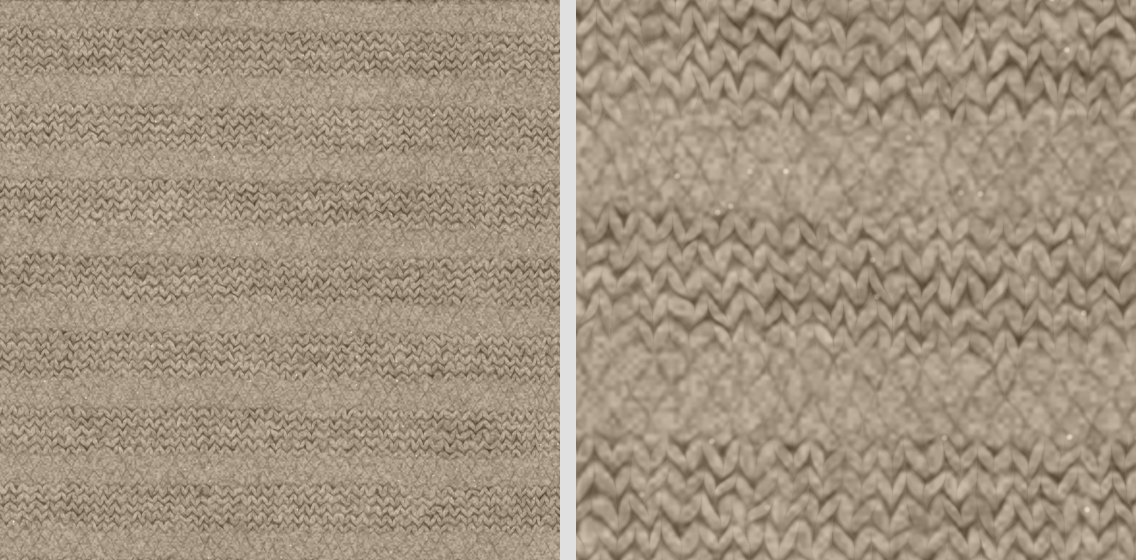
Left, the full canvas; right, a detail of the centre.
Write a WebGL 1 fragment shader that draws this texture.

```glsl
precision highp float;
// Beige knitted cloth: rows of V stitches crossed by smooth, lighter ribs.

uniform vec2 u_resolution;

#define BAND_PITCH 0.1354   // height of one rib repeat
#define BAND_START 0.026    // first light rib below the top edge
#define BAND_TILT 0.010     // drop of the ribs from left to right
#define ROWS 8.0            // stitch rows per rib repeat
#define COLUMNS 49.0        // V stitches across
#define SLANT 0.65          // rise of a stitch leg, in rows
#define GAP_DEPTH 0.21      // darkness between stitches
#define FUZZ 0.15           // strength of the fibre grain
#define YARN vec3(0.635, 0.575, 0.505)

float hash(vec2 p) {
  p = fract(p * vec2(0.1031, 0.1173));
  p += dot(p, p.yx + 33.33);
  return fract((p.x + p.y) * p.x * 17.0 + p.y * 9.0);
}

float noise(vec2 p) {
  vec2 i = floor(p), f = fract(p);
  f = f * f * (3.0 - 2.0 * f);
  return mix(mix(hash(i), hash(i + vec2(1.0, 0.0)), f.x),
             mix(hash(i + vec2(0.0, 1.0)), hash(i + vec2(1.0, 1.0)), f.x), f.y);
}

// Tone of the open V stitches; st counts columns and rows.
float stitchTone(vec2 st) {
  float fold = abs(fract(st.x) - 0.5) * 2.0;
  float row = st.y + SLANT * fold;
  vec2 leg = vec2(floor(st.x * 2.0), floor(row));
  vec2 local = vec2(fract(st.x * 2.0), fract(row)) - 0.5;
  float gap = smoothstep(0.24, 0.54, length(local * vec2(0.65, 1.0)));
  float depth = 0.35 + 0.9 * noise(st * vec2(1.6, 1.0) + 7.0);
  float sheen = 0.03 * smoothstep(0.3, 0.0, abs(local.y + 0.12));
  return 0.035 + sheen - GAP_DEPTH * gap * depth + 0.05 * (hash(leg + 40.0) - 0.5);
}

// Tone of the tight ribs: a faint lattice of crossing strands.
float ribTone(vec2 st) {
  vec2 strand = vec2(st.x + st.y * 0.5, st.x - st.y * 0.5);
  vec2 wave = abs(sin(3.14159 * strand));
  float gap = 1.0 - smoothstep(0.0, 0.55, min(wave.x, wave.y));
  return 0.045 - 0.085 * gap * (0.3 + noise(st * 1.3 + 19.0));
}

// Short curled loose fibre, returned as coverage.
float looseFibre(vec2 uv) {
  vec2 d = uv - vec2(0.737, 0.512);
  float ring = abs(length(d * vec2(1.0, 0.8)) - 0.013);
  float side = smoothstep(-0.004, 0.006, d.x - d.y * 0.3);
  return side * (1.0 - smoothstep(0.0006, 0.0022, ring));
}

void main() {
  vec2 uv = gl_FragCoord.xy / u_resolution;

  // Uneven hand of the cloth
  vec2 sway = vec2(noise(uv * 9.0), noise(uv * vec2(11.0, 15.0) + 31.0)) - 0.5;
  vec2 jitter = vec2(noise(uv * 62.0 + 3.0), noise(uv * 62.0 + 90.0)) - 0.5;
  float drop = 1.0 - uv.y - BAND_START - BAND_TILT * (uv.x - 0.5);
  float band = (drop + 0.005 * sway.y) / BAND_PITCH;
  vec2 st = vec2(uv.x * COLUMNS + 0.9 * sway.x, band * ROWS + 16.0);
  st += jitter * vec2(0.35, 0.4);

  // Blend the two knits across each repeat
  float fromRib = abs(fract(band + 0.5) - 0.5) + 0.05 * jitter.y;
  float rib = 1.0 - smoothstep(0.13, 0.25, fromRib);
  float tone = mix(stitchTone(st), ribTone(st), rib);

  // Shaded rows, broad mottling and fibre grain
  tone -= 0.06 * (1.0 - rib) * (noise(vec2(uv.x * 7.0, st.y * 0.9)) - 0.4);
  tone += 0.025 * (noise(uv * 5.0 + 12.0) - 0.5);
  tone += FUZZ * (noise(uv * vec2(290.0, 310.0)) - 0.5);
  tone += 0.5 * FUZZ * (noise(uv * vec2(130.0, 170.0) + 55.0) - 0.5);

  // Rare glints on the yarn
  vec2 speck = uv * 95.0;
  vec2 cell = floor(speck);
  vec2 spot = 0.3 + 0.4 * vec2(hash(cell + 5.0), hash(cell + 71.0));
  float glint = 1.0 - smoothstep(0.06, 0.24, length(fract(speck) - spot));
  tone += 0.2 * glint * smoothstep(0.965, 1.0, hash(cell + 203.0));

  tone -= 0.16 * looseFibre(uv);
  tone -= 0.08 * smoothstep(0.995, 1.0, uv.y);
  gl_FragColor = vec4(clamp(YARN + tone, 0.0, 1.0), 1.0);
}
```
